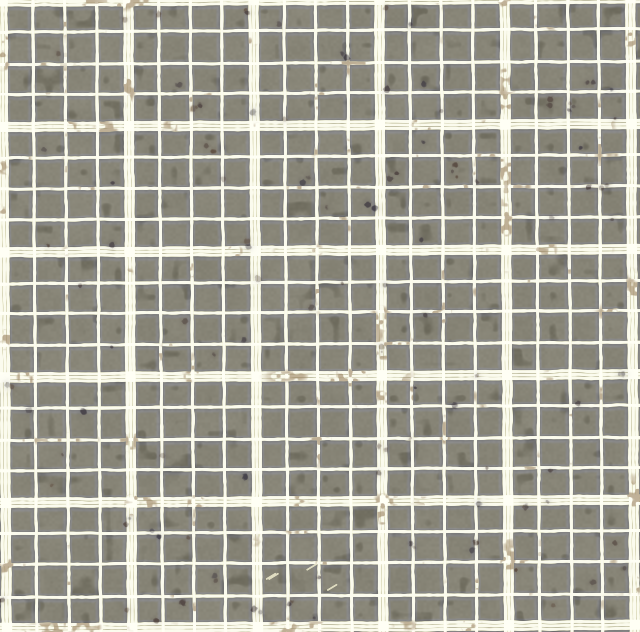
Give the GLSL for this pattern, as a WebGL 2 fragment shader.

```glsl
#version 300 es
precision highp float;
// Counting-chamber grid: five by five groups of four by four grey squares,
// ruled by cream single lines and triple lines between groups. Slightly skewed;
// hashed specks, stains and scratches lie on top. One unit is one group.

uniform vec2 u_resolution;
out vec4 fragColor;

float hash(vec2 p) {
  vec3 a = fract(vec3(p.xyx) * 0.1031);
  a += dot(a, a.yzx + 33.33);
  return fract((a.x + a.y) * a.z);
}

vec2 hash2(vec2 p) {
  return vec2(hash(p + 17.3), hash(p + 71.9));
}

float noise(vec2 p) {
  vec2 i = floor(p), f = fract(p);
  f = f * f * (3.0 - 2.0 * f);
  return mix(mix(hash(i), hash(i + vec2(1, 0)), f.x),
             mix(hash(i + vec2(0, 1)), hash(i + 1.0), f.x), f.y);
}

// Ruling across one axis: x = bright line, y = whole band, z = signed distance
// from the band's edge, w = 1 for a triple line.
vec4 ruling(float t, float along, float seed, float aa) {
  float k = round(t * 4.0);
  float triple = mod(k, 4.0) == 0.0 ? 1.0 : 0.0;
  float shift = triple > 0.5 ? 0.0 : 0.014 * hash(vec2(k, seed)) - 0.011;
  float wobble = 0.007 * (noise(vec2(along * 9.0, k + seed)) - 0.5);
  float d = t - k * 0.25 - shift - wobble;
  float strand = abs(d - triple * 0.028 * clamp(round(d / 0.028), -1.0, 1.0));
  float width = 0.0105 + 0.003 * noise(vec2(along * 30.0, k - seed));
  float edge = abs(d) - width - triple * 0.029;
  return vec4(1.0 - smoothstep(width - aa, width + aa, strand),
              1.0 - smoothstep(-aa, aa, edge), edge * sign(d), triple);
}

// Scattered specks in loose clusters; rgb = colour, a = cover.
vec4 specks(vec2 q, float aa) {
  vec4 sum = vec4(0.0);
  vec2 s = q * 3.8, home = floor(s);
  for (int n = 0; n < 9; n++) {
    vec2 id = home + vec2(n % 3 - 1, n / 3 - 1);
    float chance = 0.1 + 0.25 * noise(id * 0.4 + 5.0);
    if (hash(id + 40.0) > chance) continue;
    vec2 center = id + 0.2 + 0.6 * hash2(id);
    int count = 1 + int(2.4 * pow(hash(id + 9.0), 2.0));
    for (int j = 0; j < count; j++) {
      vec2 key = id + float(j) * 23.0;
      vec2 v = s - center - (j > 0 ? 0.44 * (hash2(key) - 0.5) : vec2(0));
      float r = 0.045 + 0.055 * hash(key + 3.0);
      float d = length(v) - r + 0.05 * (noise(s * 14.0) - 0.5);
      float soft = aa * 3.8 + 0.02;
      float cover = (1.0 - smoothstep(-soft, soft, d)) * (0.55 + 0.4 * hash(key + 8.0));
      cover = max(cover, 0.16 * exp(-max(d, 0.0) * 14.0));
      vec3 tint = mix(vec3(0.25, 0.24, 0.28), vec3(0.38, 0.31, 0.25), hash(key + 6.0));
      if (cover > sum.a) sum = vec4(tint, cover);
    }
  }
  return sum;
}

void main() {
  // Skewed grid coordinates, y downward
  vec2 p = vec2(gl_FragCoord.x, u_resolution.y - gl_FragCoord.y) * 5.033 / u_resolution.y;
  vec2 q = vec2(p.x - 0.02 - 0.0066 * p.y, p.y * 1.002 - 0.013 + 0.005 * p.x);
  float aa = max(2.7 / u_resolution.y, 0.003);

  vec4 v = ruling(q.x, q.y, 11.0, aa);
  vec4 h = ruling(q.y, q.x, 57.0, aa);

  // Grey squares: bluish rim, wider at the right and top, thin dark outline
  float rimX = abs(v.z) * (v.z < 0.0 ? 0.75 : 1.3);
  float rimY = abs(h.z) * (h.z > 0.0 ? 0.75 : 1.3);
  float rim = min(rimX, rimY);
  vec3 color = mix(vec3(0.54, 0.54, 0.54), vec3(0.53, 0.52, 0.465), smoothstep(0.012, 0.032, rim));
  color -= 0.035 * (1.0 - smoothstep(0.004, 0.016, rim));
  color += 0.025 * (noise(q * 45.0) - 0.5) + 0.025 * (noise(q * 5.0) - 0.5);
  color -= 0.09 * smoothstep(0.72, 0.95, noise(q * 11.0 + 30.0));

  // Cream lines, tan gaps in the triples, white crossings
  vec3 cream = vec3(0.97, 0.97, 0.85), white = vec3(0.985, 0.985, 0.935);
  color = mix(color, vec3(0.72, 0.71, 0.61), h.y);
  color = mix(color, mix(cream, white, h.x * h.x), h.x);
  color = mix(color, vec3(0.82, 0.81, 0.70), v.y * (1.0 - h.x));
  color = mix(color, mix(cream, white, v.x * v.x), v.x);
  color = mix(color, vec3(1.0, 1.0, 0.96), v.y * h.y * max(v.w, h.w));

  // Brown stains on the rulings
  float band = max(v.y, h.y);
  float stain = smoothstep(0.72, 0.85, noise(q * 6.0 + 80.0)) * smoothstep(0.45, 0.75, noise(q * 28.0));
  color = mix(color, vec3(0.62, 0.53, 0.40), 0.65 * stain * band);

  // Specks, thinner over the lines
  vec4 spot = specks(q, aa);
  color = mix(color, spot.rgb, spot.a * (1.0 - 0.4 * band));

  // Short pale scratches near the bottom
  for (int i = 0; i < 4; i++) {
    vec2 at = vec2(2.5, 4.6) + vec2(0.8, 0.3) * (hash2(vec2(i, 4)) - 0.5);
    vec2 u = q - at, dir = normalize(vec2(1.0, -0.6));
    float d = length(u - dir * clamp(dot(u, dir), -0.04, 0.04)) - 0.007;
    color = mix(color, vec3(0.93, 0.92, 0.80), 0.85 * (1.0 - smoothstep(-aa, aa, d)));
  }
  fragColor = vec4(clamp(color, 0.0, 1.0), 1.0);
}
```
